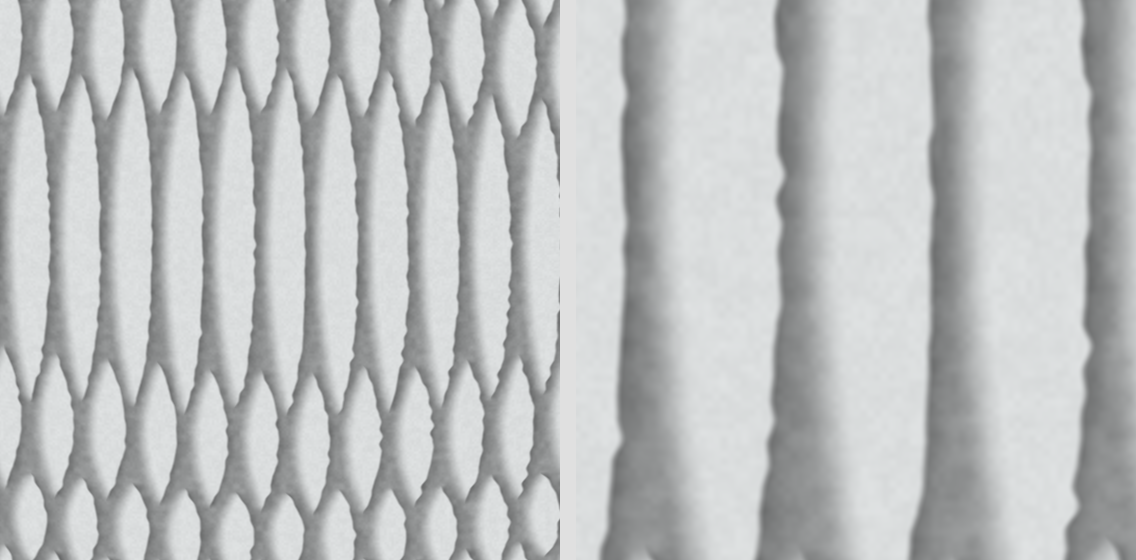
Left: the whole. Right: its middle third, enlarged.
Give the GLSL for this pattern, as a Shadertoy shader.

```glsl
float hash(vec2 p) {
    vec3 q = fract(vec3(p.xyx) * 0.1031);
    q += dot(q, q.yzx + 33.33);
    return fract((q.x + q.y) * q.z);
}

float noise(vec2 p) {
    vec2 i = floor(p), f = fract(p);
    f = f * f * (3.0 - 2.0 * f);
    return mix(mix(hash(i), hash(i + vec2(1, 0)), f.x),
               mix(hash(i + vec2(0, 1)), hash(i + vec2(1, 1)), f.x), f.y);
}

// Returns (opening brightness, shadow beside its right edge).
// row holds top, bottom, half width and taper.
vec2 opening(vec2 p, vec2 id, float d, vec4 row) {
    float top = row.x + 0.016 * (hash(id + 11.0) - 0.5);
    float bottom = row.y + 0.020 * (hash(id + 37.0) - 0.5);
    float t = clamp((p.y - top) / (bottom - top), 0.0, 1.0);
    float w = row.z * pow(4.0 * t * (1.0 - t), row.w);
    w *= 0.96 + 0.08 * hash(id + 5.0);
    float present = smoothstep(0.0, 0.008, w);

    // Ragged right edge, rougher toward the lower right
    float rough = noise(vec2(p.y * 75.0, id.x * 7.3 + id.y * 19.0));
    float wear = 0.35 + 0.4 * p.x + 0.35 * p.y;
    float e = d - w + 0.008 * wear * (rough - 0.35);

    float light = smoothstep(-0.010, 0.021, d + w);
    light *= 1.0 - smoothstep(-0.004, 0.003, e);
    float shade = smoothstep(-0.004, 0.001, e) * exp(-max(e, 0.0) / 0.011);
    return vec2(light, shade * (0.65 + 0.5 * rough)) * present;
}

void mainImage(out vec4 fragColor, in vec2 fragCoord) {
    vec2 uv = fragCoord / iResolution.xy;
    vec2 p = vec2(uv.x, 1.0 - uv.y);

    // Sag the rows: right side above, middle below
    float s = 2.0 * p.x - 1.0;
    p.y -= mix(0.045 * smoothstep(0.6, 1.0, p.x), 0.038 * (1.0 - s * s),
               smoothstep(0.2, 0.6, p.y));
    p.x += 0.004 * (noise(p * vec2(3.0, 5.0)) - 0.5);

    vec4 rows[6] = vec4[6](
        vec4(-0.300, 0.005, 0.034, 1.1),
        vec4(-0.070, 0.217, 0.034, 1.1),
        vec4( 0.122, 0.705, 0.038, 0.72),
        vec4( 0.615, 0.882, 0.034, 1.05),
        vec4( 0.835, 1.003, 0.032, 0.95),
        vec4( 0.960, 1.160, 0.032, 1.0));

    // Staggered rows of pointed openings
    float pitch = 0.0917, light = 0.0, shade = 0.0;
    for (int i = 0; i < 6; i++) {
        float u = (p.x - 0.052) / pitch - 0.5 * float(i % 2);
        for (int k = 0; k < 2; k++) {
            float column = floor(u) + float(k);
            vec2 o = opening(p, vec2(column + 20.0, i), (u - column) * pitch, rows[i]);
            light = max(light, o.x);
            shade = max(shade, o.y);
        }
    }

    // Grey strands and pale openings with fine grain
    float mottled = noise(p * 95.0 + 40.0) - 0.5;
    float grain = noise(p * 240.0 + 70.0) - 0.5;
    float strand = 0.595 - 0.17 * shade + 0.07 * mottled;
    float pale = 0.868 + 0.02 * mottled;
    float value = mix(strand, pale, light) + 0.025 * grain;
    fragColor = vec4(value * vec3(0.988, 1.0, 1.002), 1.0);
}
```
